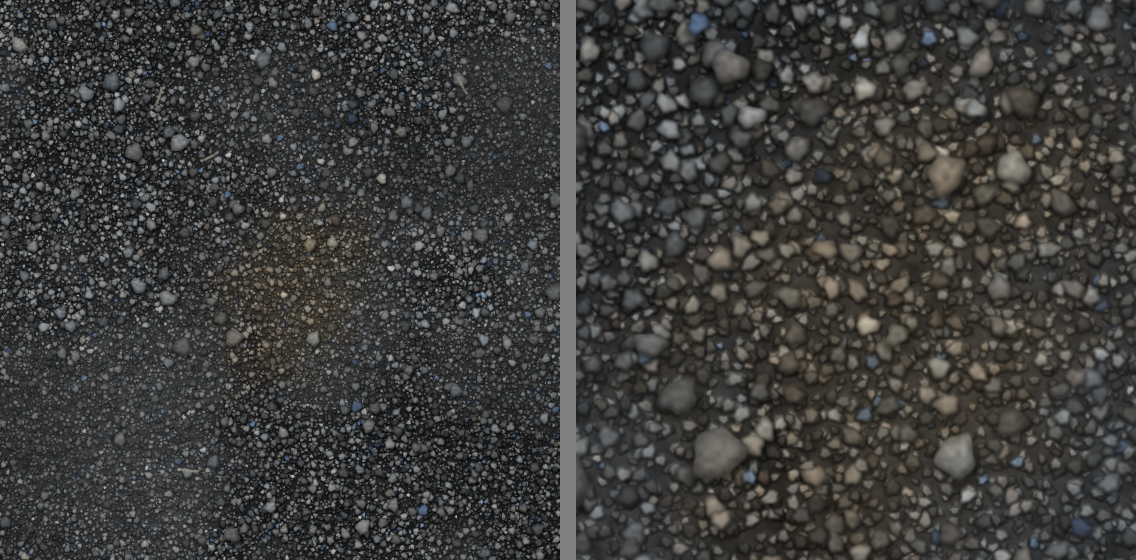
Left: the whole. Right: its middle third, enlarged.
Reproduce this texture procedurally as a Shadertoy shader.

```glsl
const vec3 GAP = vec3(0.040, 0.042, 0.047);
const vec3 DUST = vec3(0.232, 0.236, 0.238);
const vec3 WARM = vec3(1.04, 1.0, 0.95);
const vec3 COOL = vec3(0.93, 1.01, 1.07);
const vec3 BLUE = vec3(0.62, 0.88, 1.3);
const vec3 RUST = vec3(1.12, 0.98, 0.78);
const vec3 STRAW = vec3(0.50, 0.47, 0.41);

float hash(vec2 p) {
    return fract(sin(dot(p, vec2(127.1, 311.7))) * 43758.5453);
}

vec2 hash2(vec2 p) {
    return vec2(hash(p), hash(p + 57.3));
}

float noise(vec2 p) {
    vec2 i = floor(p), f = fract(p);
    f = f * f * (3.0 - 2.0 * f);
    return mix(mix(hash(i), hash(i + vec2(1, 0)), f.x),
               mix(hash(i + vec2(0, 1)), hash(i + vec2(1, 1)), f.x), f.y);
}

float fbm(vec2 p) {
    float sum = 0.0, amp = 0.5;
    for (int i = 0; i < 4; i++) {
        sum += amp * noise(p);
        p = p * 2.03 + 11.7;
        amp *= 0.5;
    }
    return sum / 0.9375;
}

vec2 rotate(vec2 p, float a) {
    float c = cos(a), s = sin(a);
    return vec2(c * p.x - s * p.y, s * p.x + c * p.y);
}

// Soft round area with a ragged border
float patchMask(vec2 uv, vec2 center, float radius, float ragged) {
    return 1.0 - smoothstep(0.3, 1.0, length(uv - center) / radius + ragged);
}

// Dusty areas hold fewer coarse stones
float dustAmount(vec2 uv) {
    float ragged = 0.9 * (fbm(uv * 9.0) - 0.5);
    float dust = patchMask(uv, vec2(0.92, 0.75), 0.24, ragged);
    dust = max(dust, patchMask(uv, vec2(0.22, 0.24), 0.34, ragged));
    dust = max(dust, 0.8 * patchMask(uv, vec2(0.6, 0.38), 0.2, ragged));
    return max(dust, 0.6 * smoothstep(0.5, 0.75, noise(uv * 6.0 + 3.0) + 0.3 * ragged));
}

// Mineral colour: mostly grey, sometimes blue or pale
vec3 stoneColor(vec2 id, float low, float high) {
    float tone = mix(low, high, pow(hash(id + 3.1), 1.3));
    vec3 tint = mix(WARM, COOL, hash(id + 8.4));
    float kind = hash(id + 15.2);
    tint = mix(tint, BLUE, step(0.98, kind) * 0.75);
    tone += 0.26 * step(kind, 0.009);
    return tone * tint;
}

// Lays one size class of stones over the ground; each layer grid is turned by its seed
vec3 stones(vec3 ground, vec2 uv, float count, float density, float thinning,
            vec2 tones, float seed, float blur) {
    vec2 p = rotate(uv, seed) * count;
    vec2 cell = floor(p);
    float edge = blur * count;
    for (int j = -1; j <= 1; j++)
    for (int i = -1; i <= 1; i++) {
        vec2 corner = cell + vec2(i, j);
        vec2 id = corner + seed;
        float pick = hash(id + 21.7);
        if (pick > density) continue;
        vec2 center = corner + 0.04 + 0.92 * hash2(id);
        if (thinning > 0.0) {
            float dust = dustAmount(rotate(center, -seed) / count);
            if (pick > density * (1.0 - thinning * dust)) continue;
        }
        vec2 q = rotate(p - center, -seed);
        float radius = mix(0.28, 0.52, hash(id + 5.9));
        vec2 r = rotate(q, 6.283 * hash(id + 9.3));
        r.y *= mix(1.0, 1.5, hash(id + 12.6));
        float a = atan(r.y, r.x);
        float wobble = 0.1 * cos(3.0 * a + 6.0 * hash(id + 1.7)) + 0.06 * cos(5.0 * a);
        float d = length(r) * (1.0 + wobble) - radius;

        // Contact shadow, then the domed body lit from above
        float shade = smoothstep(-0.05, 0.24, d + 0.35 * q.y);
        ground *= mix(0.42, 1.0, max(shade, smoothstep(0.0, 0.3, d)));
        float dome = smoothstep(0.0, 0.6, -d / radius);
        float light = mix(0.58, 1.0, dome) + 0.22 * dot(q, vec2(-0.25, 0.95)) / radius;
        float grit = 0.8 + 0.4 * noise(uv * 280.0 + seed);
        vec3 body = stoneColor(id, tones.x, tones.y) * light * grit;
        ground = mix(ground, body, 1.0 - smoothstep(-edge, edge, d));
    }
    return ground;
}

// Coverage of a few thin dry stalks
float stalks(vec2 uv, float blur) {
    float cover = 0.0;
    for (int i = 0; i < 4; i++) {
        vec2 id = vec2(float(i), 4.7);
        vec2 q = rotate(uv - 0.1 - 0.8 * hash2(id), 6.283 * hash(id + 2.2));
        q.y += 4.0 * q.x * q.x;
        q.x -= clamp(q.x, -0.016, 0.016);
        cover = max(cover, 1.0 - smoothstep(-blur, blur, length(q) - 0.0022));
    }
    return cover;
}

void mainImage(out vec4 fragColor, in vec2 fragCoord) {
    vec2 uv = fragCoord / iResolution.y;
    float blur = max(0.0016, 0.7 / iResolution.y);
    float dust = dustAmount(uv);

    // Size classes from sand to pebbles
    vec3 color = mix(GAP, DUST, 0.15 + 0.3 * dust) * (0.5 + fbm(uv * 130.0));
    color = stones(color, uv, 132.0, 0.88, 0.0, vec2(0.12, 0.42), 11.0, blur);
    color = stones(color, uv, 100.0, 0.75, 0.0, vec2(0.13, 0.46), 37.0, blur);
    color = stones(color, uv, 72.0, 0.62, 0.7, vec2(0.15, 0.48), 73.0, blur);
    color = stones(color, uv, 49.0, 0.22, 0.75, vec2(0.2, 0.5), 131.0, blur);
    color = stones(color, uv, 31.0, 0.06, 0.0, vec2(0.27, 0.46), 191.0, blur);

    // Dust film, rusty soil, stalks and broad brightness drift
    color = mix(color, DUST * (0.4 + 0.8 * fbm(uv * 110.0)), 0.3 * dust);
    float rust = patchMask(uv, vec2(0.52, 0.47), 0.21, 0.9 * (fbm(uv * 14.0) - 0.5));
    color *= mix(vec3(1.0), RUST, 0.75 * rust);
    color = mix(color, STRAW * (0.7 + 0.5 * noise(uv * 200.0)), 0.75 * stalks(uv, blur));
    color *= 0.76 + 0.5 * fbm(uv * 4.0 + 19.0);

    // Exposure with a soft shoulder
    color = 1.7 * color / (1.0 + color);
    fragColor = vec4(clamp(color, 0.0, 1.0), 1.0);
}
```
